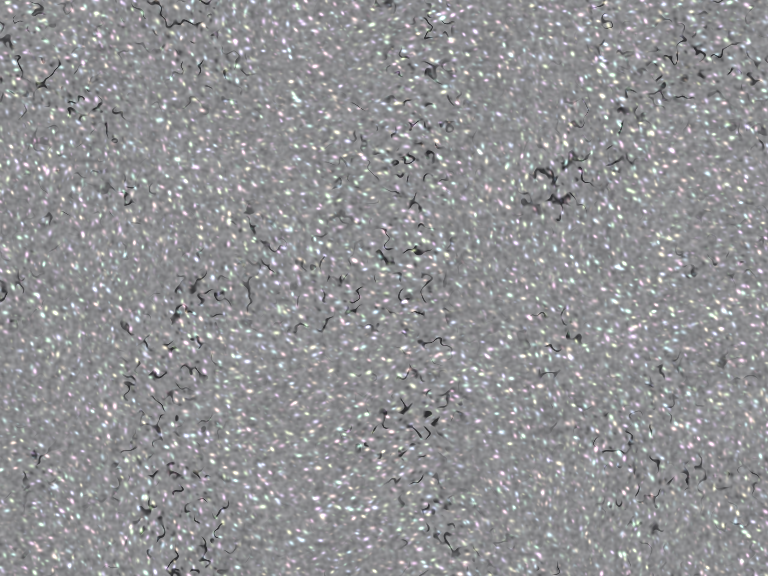
This texture is drawn by a WebGL 1 fragment shader. Its source:

```glsl
precision highp float;

uniform vec2 u_resolution;

const float TAU = 6.2831853;
const vec3 STONE = vec3(0.537, 0.538, 0.547);
const vec3 CREVICE = vec3(0.17, 0.17, 0.18);

vec3 hash3(vec2 p) {
  vec3 q = fract(p.xyx * vec3(0.1031, 0.1030, 0.0973));
  q += dot(q, q.yxz + 33.33);
  return fract((q.xxy + q.yzz) * q.zyx);
}

vec2 gradientAt(vec2 cell) {
  float a = TAU * hash3(cell).x;
  return vec2(cos(a), sin(a));
}

float gradientNoise(vec2 p) {
  vec2 i = floor(p);
  vec2 f = p - i;
  vec2 w = f * f * f * (f * (f * 6.0 - 15.0) + 10.0);
  vec2 e = vec2(1.0, 0.0);
  float a = dot(gradientAt(i), f);
  float b = dot(gradientAt(i + e.xy), f - e.xy);
  float c = dot(gradientAt(i + e.yx), f - e.yx);
  float d = dot(gradientAt(i + e.xx), f - e.xx);
  return mix(mix(a, b, w.x), mix(c, d, w.x), w.y);
}

mat2 rotation(float a) {
  float c = cos(a);
  float s = sin(a);
  return mat2(c, -s, s, c);
}

// Soft elongated grains, one per cell; rarity skews their strength
vec3 flakes(vec2 p, float seed, float angle, vec2 radius, float rarity, float tintAmount) {
  vec2 cell = floor(p);
  vec3 light = vec3(0.0);
  for (int y = -1; y <= 1; y++) {
    for (int x = -1; x <= 1; x++) {
      vec2 id = cell + vec2(float(x), float(y));
      vec3 place = hash3(id + seed);
      vec3 kind = hash3(id + seed + 57.0);
      vec2 d = rotation(angle + 1.4 * (kind.x - 0.5)) * (p - id - place.xy);
      d /= radius * mix(0.75, 1.2, kind.y);
      vec3 tint = 1.0 + tintAmount * cos(TAU * (kind.z + vec3(0.0, 0.33, 0.67)));
      light += tint * pow(place.z, rarity) * exp(-dot(d, d));
    }
  }
  return light;
}

// Thin broken lines along the zero level of warped noise
float cracks(vec2 p, float frequency, float width) {
  vec2 warp = vec2(gradientNoise(p * 55.0), gradientNoise(p * 55.0 + 31.0));
  float ridge = abs(gradientNoise(p * frequency + 0.5 * warp));
  float gaps = smoothstep(-0.08, 0.22, gradientNoise(p * 38.0 + 73.0));
  return (1.0 - smoothstep(0.2 * width, width, ridge)) * gaps;
}

void main() {
  vec2 p = gl_FragCoord.xy / u_resolution.y;

  // Broad drift of grain direction, sparkle density and roughness
  float angle = -0.65 + 1.7 * gradientNoise(p * 2.3 + 11.0);
  float density = 0.95 + 0.55 * gradientNoise(p * 7.0 + 5.0)
                + 0.45 * gradientNoise(p * 17.0 + 41.0);
  float rough = smoothstep(-0.12, 0.38,
    gradientNoise(p * 5.0 + 19.0) + 0.5 * gradientNoise(p * 13.0 + 3.0));

  // Fine mottling of the stone
  float grain = 0.10 * gradientNoise(p * 120.0) + 0.08 * gradientNoise(p * 62.0 + 9.0)
              + 0.03 * gradientNoise(p * 9.0 + 23.0);
  vec3 color = STONE + grain;

  // Dark pits and cracks gathered in the rough patches
  float pits = flakes(p * 80.0, 211.0, angle, vec2(0.36, 0.24), 3.0, 0.0).g;
  float crack = cracks(p, 23.0, 0.095);
  float dark = pits * mix(0.22, 0.6, rough) + crack * mix(0.06, 0.95, rough);
  color = mix(color, CREVICE, clamp(dark, 0.0, 1.0));

  // Bright mineral sparkles with faint coloured fringes
  vec3 coarse = flakes(p * 84.0, 13.0, angle, vec2(0.37, 0.23), 3.4, 0.2);
  vec3 fine = flakes(p * 118.0, 131.0, angle, vec2(0.40, 0.25), 4.0, 0.25);
  color += density * (0.66 * coarse + 0.2 * fine);

  gl_FragColor = vec4(clamp(color, 0.0, 1.0), 1.0);
}
```
